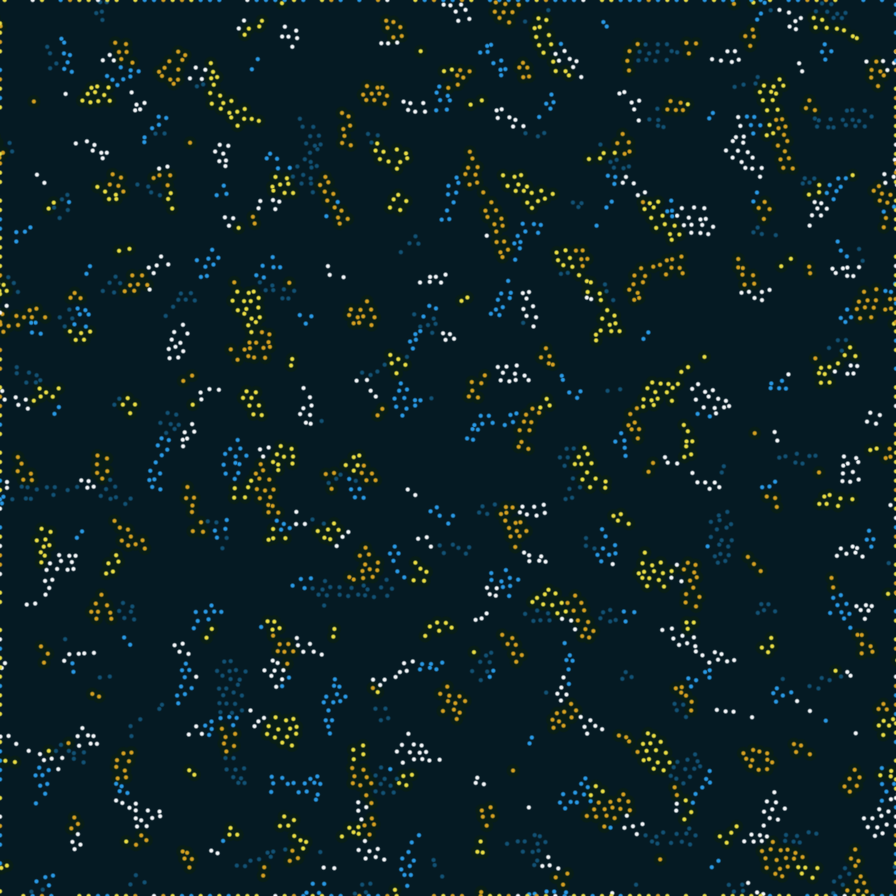
This pattern is drawn by a three.js fragment shader. Its source:

```glsl
// Small coloured dots gathered in many little clusters on a dark navy ground.
// A jittered hexagonal lattice places the dots; five layers of stretched
// gradient noise decide which dots show and which colour each one takes.

varying vec2 vUv;

const vec3 GROUND = vec3(0.018, 0.100, 0.137);
const vec3 WARM_HALO = vec3(0.032, 0.113, 0.085);
const float SPACING = 0.0106;
const float ROW_RATIO = 0.866;
const float DOT_RADIUS = 0.0023;
const float HALO_RADIUS = 0.0072;
const float SOFTNESS = 0.0013;
const float EDGE_COUNT = 96.0;

float hash(vec2 p) {
  return fract(sin(dot(p, vec2(127.1, 311.7))) * 43758.545);
}

vec2 hash2(vec2 p) {
  return vec2(hash(p), hash(p + vec2(37.2, 91.7)));
}

// Dot product of a random unit gradient with the offset from its corner
float cornerSlope(vec2 corner, vec2 offset) {
  float angle = 6.2832 * hash(corner);
  return dot(vec2(cos(angle), sin(angle)), offset);
}

float gradientNoise(vec2 p) {
  vec2 i = floor(p);
  vec2 f = p - i;
  vec2 u = f * f * f * (f * (f * 6.0 - 15.0) + 10.0);
  vec2 e = vec2(1.0, 0.0);
  float low = mix(cornerSlope(i, f), cornerSlope(i + e.xy, f - e.xy), u.x);
  float high = mix(cornerSlope(i + e.yx, f - e.yx), cornerSlope(i + e.xx, f - e.xx), u.x);
  return mix(low, high, u.y);
}

// Cluster strength of one colour layer, stretched along its own direction
float clusterField(vec2 p, float layer) {
  float angle = 0.5 + 1.3 * layer;
  float c = cos(angle);
  float s = sin(angle);
  vec2 turned = vec2(c * p.x - s * p.y, s * p.x + c * p.y);
  return gradientNoise(turned * vec2(18.0, 24.0) + 17.3 * layer + 5.7);
}

vec3 dotColour(float layer) {
  if (layer < 0.5) return vec3(0.96, 0.97, 0.98);
  if (layer < 1.5) return vec3(0.16, 0.60, 0.90);
  if (layer < 2.5) return vec3(0.07, 0.32, 0.46);
  if (layer < 3.5) return vec3(0.84, 0.63, 0.13);
  return vec3(0.92, 0.87, 0.27);
}

// Index of the strongest layer at a dot, or -1 where no cluster reaches it
float pickLayer(vec2 p, float threshold) {
  float best = threshold - 0.14 * gradientNoise(p * 11.0 + 71.0);
  float chosen = -1.0;
  for (int k = 0; k < 5; k++) {
    float strength = clusterField(p, float(k));
    if (strength > best) {
      best = strength;
      chosen = float(k);
    }
  }
  return chosen;
}

float disc(float dist, float radius, float softness) {
  return 1.0 - smoothstep(radius - softness, radius + softness, dist);
}

// Clustered dots: ink colour in rgb, coverage in a; halo gathers warm glow
vec4 clusterDots(vec2 uv, float jitter, inout float halo) {
  vec4 ink = vec4(0.0);
  float row = floor(uv.y / (SPACING * ROW_RATIO));
  for (int j = -1; j <= 1; j++) {
    float y = row + float(j);
    float shift = 0.5 * mod(y, 2.0);
    float column = floor(uv.x / SPACING - shift);
    for (int i = -1; i <= 1; i++) {
      vec2 cell = vec2(column + float(i), y);
      vec2 wobble = jitter * (hash2(cell) - 0.5);
      vec2 centre = (cell + vec2(0.5 + shift, 0.5) + wobble) * SPACING * vec2(1.0, ROW_RATIO);
      float dist = distance(uv, centre);
      if (dist > HALO_RADIUS + SOFTNESS) continue;
      float layer = pickLayer(centre, 0.365);
      if (layer < 0.0) continue;
      float cover = disc(dist, DOT_RADIUS, SOFTNESS);
      if (cover > ink.a) ink = vec4(dotColour(layer), cover);
      if (layer > 2.5) halo = max(halo, disc(dist, HALO_RADIUS, SOFTNESS));
    }
  }
  return ink;
}

// Beaded line of mixed dots along the four sides
vec4 edgeDots(vec2 uv) {
  vec2 inset = min(uv, 1.0 - uv);
  bool level = inset.y < inset.x;
  float along = level ? uv.x : uv.y;
  float side = level ? step(0.5, uv.y) : 2.0 + step(0.5, uv.x);
  float bead = floor(along * EDGE_COUNT);
  vec2 offset = vec2(along - (bead + 0.5) / EDGE_COUNT, min(inset.x, inset.y));
  float pick = hash(vec2(bead, side + 13.0));
  float layer = pick < 0.45 ? 4.0 : (pick < 0.65 ? 3.0 : (pick < 0.9 ? 1.0 : 0.0));
  float shown = step(hash(vec2(bead, side + 29.0)), 0.75);
  return vec4(dotColour(layer), shown * disc(length(offset), DOT_RADIUS, SOFTNESS));
}

void main() {
  float halo = 0.0;
  vec4 dots = clusterDots(vUv, 0.6, halo);
  vec4 border = edgeDots(vUv);
  vec3 colour = mix(GROUND, WARM_HALO, halo);
  colour = mix(colour, dots.rgb, dots.a);
  colour = mix(colour, border.rgb, border.a);
  gl_FragColor = vec4(colour, 1.0);
}
```
